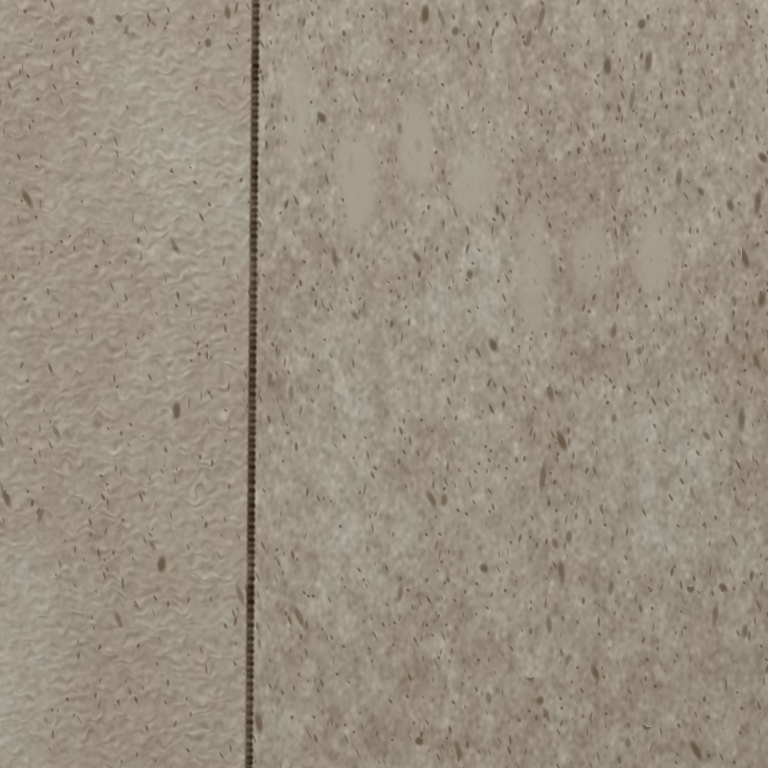
Reproduce this texture procedurally as a Shadertoy shader.

```glsl
// Two weathered limestone slabs with pores, pale worn patches and a dark vertical seam.

vec3 hash3(vec2 cell) {
    vec3 q = fract(cell.xyx * vec3(0.1031, 0.1030, 0.0973));
    q += dot(q, q.yxz + 33.33);
    return fract((q.xxy + q.yzz) * q.zyx);
}

// Smooth cellular noise: each cell scatters one soft bump of random sign.
float bumps(vec2 p) {
    vec2 cell = floor(p);
    float sum = 0.0;
    for (int j = -1; j <= 1; j++)
    for (int i = -1; i <= 1; i++) {
        vec2 c = cell + vec2(i, j);
        vec3 h = hash3(c);
        vec2 d = p - c - h.xy;
        float k = max(0.0, 1.0 - dot(d, d));
        sum += (2.0 * h.z - 1.0) * k * k;
    }
    return sum;
}

// Scattered near-vertical pores; share is the chance that a cell holds one.
float pores(vec2 p, float share) {
    vec2 cell = floor(p);
    float mask = 0.0;
    for (int j = -1; j <= 1; j++)
    for (int i = -1; i <= 1; i++) {
        vec2 c = cell + vec2(i, j);
        vec3 h = hash3(c + 71.0);
        vec3 g = hash3(c + 193.0);
        vec2 d = p - c - h.xy;
        d.x += d.y * (g.x - 0.35) * 0.9;
        float r = length(d / vec2(0.10 + 0.09 * g.y, 0.16 + 0.32 * g.z * g.z));
        float spot = (1.0 - smoothstep(0.35, 1.25, r)) * (0.45 + 0.55 * g.y);
        mask = max(mask, spot * step(h.z, share));
    }
    return mask;
}

// Upright worn patches strewn along a falling diagonal.
float wornPatches(vec2 uv, float ragged) {
    float mask = 0.0;
    for (int i = 0; i < 7; i++) {
        float n = float(i);
        vec3 h = hash3(vec2(n, 5.0));
        vec2 center = vec2(0.387 + 0.077 * n, 0.86 - 0.04 * n - 0.06 * sin(n * 1.9));
        vec2 size = vec2(0.018 + 0.014 * h.x, 0.042 + 0.045 * h.y);
        float r = length((uv - center) / size) + 0.28 * ragged;
        mask = max(mask, (1.0 - smoothstep(0.55, 1.15, r)) * (0.55 + 0.45 * h.z));
    }
    return mask;
}

void mainImage(out vec4 fragColor, in vec2 fragCoord) {
    vec2 uv = fragCoord / iResolution.y;
    float soft = 1.2 / iResolution.y + 0.0008;
    float seamX = uv.x - 0.3240 - 0.0088 * uv.y;
    float right = smoothstep(-soft, soft, seamX);

    // Broad stains, mottling and fine grain
    float stain = bumps(uv * vec2(9.0, 4.5) + 3.0);
    float mottle = bumps(uv * vec2(38.0, 25.0) + 17.0);
    float speckle = bumps(uv * vec2(95.0, 68.0) + 41.0);
    float grain = bumps(uv * vec2(210.0, 150.0) + 9.0);
    float worn = wornPatches(uv, mottle + 0.5 * speckle) * right;

    // The left slab is rough and lit from above
    vec2 q = uv * vec2(105.0, 150.0) + vec2(0.6 * mottle, 0.8 * speckle);
    float relief = bumps(q) - bumps(q + vec2(-0.2, 0.5));

    float smoothTone = 0.024 * mottle + 0.030 * speckle + 0.046 * grain;
    float roughTone = 0.013 * mottle + 0.014 * speckle + 0.022 * grain + 0.050 * relief;
    float tone = mix(roughTone, smoothTone * (1.0 - 0.8 * worn), right);
    tone += 0.024 * stain + 0.034 * (uv.y - 0.5);
    tone += 0.012 * (1.0 - right) - 0.018 * smoothstep(0.5, 1.0, uv.x) * (1.0 - uv.y);

    vec3 color = vec3(0.606, 0.568, 0.508) + tone * vec3(1.0, 1.04, 1.04);
    color += vec3(-0.007, 0.003, 0.004) * (stain + mottle);
    color = mix(color, vec3(0.665, 0.642, 0.575), 0.72 * worn);

    // Brown pores, denser on the right slab and in stained areas
    float density = mix(0.16, 0.34 + 0.14 * uv.x * uv.y, right) - 0.14 * stain - 0.10 * mottle;
    float fine = pores(uv * vec2(72.0, 62.0), density);
    float coarse = pores(uv * vec2(30.0, 25.0) + 13.0, 0.35 * density);
    float pore = max(0.62 * fine, 0.75 * coarse) * (1.0 - 0.9 * worn);
    color = mix(color, vec3(0.335, 0.275, 0.195), pore);

    // Pale lip beside the joint, then the joint with its fine cross ridges
    color += 0.022 * right * (1.0 - smoothstep(0.004, 0.016, seamX));
    float ridge = sin(uv.y * 690.0 + 2.0 * sin(uv.y * 43.0)) + 0.6 * sin(uv.y * 397.0 + 150.0 * seamX);
    float wear = bumps(vec2(seamX * 60.0, uv.y * 26.0));
    vec3 joint = vec3(0.335, 0.285, 0.230) + 0.055 * ridge + 0.07 * wear;
    joint -= 0.07 * smoothstep(-0.003, 0.004, seamX);
    float edge = abs(seamX + 0.0004 * ridge);
    color = mix(color, joint, 0.93 * (1.0 - smoothstep(0.0048 - soft, 0.0048 + soft, edge)));

    fragColor = vec4(clamp(color, 0.0, 1.0), 1.0);
}
```
